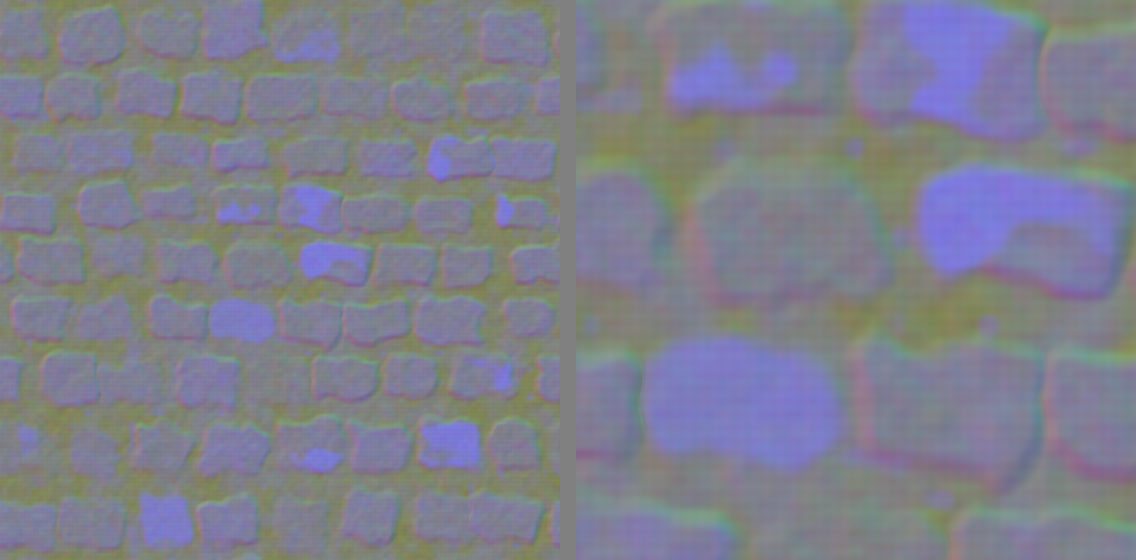
Left, the full canvas; right, a detail of the centre.
Write a WebGL 1 fragment shader that draws this texture map.

```glsl
precision highp float;
// Tiling relief map of worn cobblestones in mossy joints, tinted by slope and exposure.

uniform vec2 u_resolution;

const vec2  GRID = vec2(8.0, 9.0);            // stones across, rows down
const vec2  HALF_SIZE = vec2(0.0500, 0.0385); // mean half extents of a stone
const float SIZE_VARIATION = 0.18;
const vec2  JITTER = vec2(0.012, 0.007);
const float TILT = 0.14;                      // largest rotation, radians
const float CORNER = 0.019;
const float EDGE = 0.0085;                    // softness of the stone rim
const vec2  WOBBLE = vec2(0.016, 0.008);      // coarse and fine unevenness of outlines
const vec3  ROW_DRIFT = vec3(0.020, 0.026, 0.10); // offset, swing, phase of row spacing
const float RELIEF = 0.00085;                 // slope to colour
const float SLOPE_STEP = 0.0026;
const float ROUGHNESS = 0.46;
const float MOTTLE = 0.055;
const float WEAVE = 0.006;
const float WEAVE_COUNT = 128.0;
const float WHOLE_BARE = 0.955;               // above: fully bare stone
const float PART_BARE = 0.80;                 // above: patchy bare stone
const vec3  MOSS_DEEP = vec3(0.50, 0.52, 0.335);
const vec3  MOSS_PALE = vec3(0.50, 0.505, 0.56);
const vec3  STONE_DULL = vec3(0.495, 0.50, 0.54);
const vec3  STONE_CLEAR = vec3(0.50, 0.48, 0.70);
const vec3  BARE = vec3(0.485, 0.475, 0.90);
const float TAU = 6.28319;

float hash(vec2 p, float seed) {
  return fract(sin(dot(p, vec2(127.1, 311.7)) + seed * 74.7) * 43758.5);
}

// Value noise that wraps after a whole number of cells.
float noise(vec2 uv, vec2 cells, float seed) {
  vec2 p = uv * cells;
  vec2 i = floor(p);
  vec2 f = p - i;
  f = f * f * (3.0 - 2.0 * f);
  vec2 a = mod(i, cells);
  vec2 b = mod(i + 1.0, cells);
  return mix(mix(hash(a, seed), hash(vec2(b.x, a.y), seed), f.x),
             mix(hash(vec2(a.x, b.y), seed), hash(b, seed), f.x), f.y);
}

vec2 noisePair(vec2 uv, vec2 cells, float seed) {
  return vec2(noise(uv, cells, seed), noise(uv, cells, seed + 0.5)) - 0.5;
}

float roundedBox(vec2 p, vec2 halfSize, float radius) {
  vec2 q = abs(p) - halfSize + radius;
  return length(max(q, 0.0)) + min(max(q.x, q.y), 0.0) - radius;
}

// Distance to the nearest stone in x, its wrapped cell in yz.
vec3 nearestStone(vec2 uv) {
  vec2 p = uv;
  p.y -= ROW_DRIFT.x + ROW_DRIFT.y * sin(TAU * (uv.y - ROW_DRIFT.z));
  p.y += 0.016 * (noise(uv, vec2(4.0, 3.0), 1.0) - 0.5);
  p += WOBBLE.x * noisePair(uv, vec2(24.0), 2.0) + WOBBLE.y * noisePair(uv, vec2(56.0), 3.0);
  float baseRow = floor(p.y * GRID.y);
  vec3 best = vec3(1.0, 0.0, 0.0);
  for (int j = -1; j <= 1; j++) {
    float row = baseRow + float(j);
    float shift = hash(vec2(mod(row, GRID.y), 5.0), 4.0);
    float baseColumn = floor(p.x * GRID.x - shift);
    for (int i = -1; i <= 1; i++) {
      float column = baseColumn + float(i);
      vec2 id = mod(vec2(column, row), GRID);
      vec2 center = (vec2(column + shift, row) + 0.5) / GRID;
      center += JITTER * (2.0 * vec2(hash(id, 5.0), hash(id, 6.0)) - 1.0);
      vec2 size = HALF_SIZE * (1.0 + SIZE_VARIATION * (2.0 * vec2(hash(id, 7.0), hash(id, 8.0)) - 1.0));
      float angle = TILT * (2.0 * hash(id, 9.0) - 1.0);
      float c = cos(angle);
      float s = sin(angle);
      float d = roundedBox(mat2(c, -s, s, c) * (p - center), size, CORNER);
      if (d < best.x) best = vec3(d, id);
    }
  }
  return best;
}

// Some stones are sunk in moss and stand out less.
float exposure(vec2 id) {
  return mix(0.3, 1.0, smoothstep(0.0, 0.35, hash(id, 10.0)));
}

float height(vec2 uv) {
  vec3 stone = nearestStone(uv);
  float body = smoothstep(EDGE, -EDGE, stone.x) * exposure(stone.yz);
  body *= 0.5 + 0.7 * noise(uv, vec2(20.0), 20.0);
  float grit = noise(uv, vec2(46.0), 11.0) + 0.5 * noise(uv, vec2(96.0), 12.0);
  return body + ROUGHNESS * grit;
}

void main() {
  vec2 uv = gl_FragCoord.xy / u_resolution;
  vec3 stone = nearestStone(uv);
  vec2 id = stone.yz;
  float body = smoothstep(EDGE, -EDGE, stone.x);

  // Joints: blotchy moss with a few pale pebbles
  float blotch = 0.5 * noise(uv, vec2(16.0), 13.0) + 0.5 * noise(uv, vec2(42.0), 14.0);
  vec3 color = mix(MOSS_DEEP, MOSS_PALE, smoothstep(0.1, 0.9, blotch));
  color = mix(color, STONE_CLEAR, 0.6 * smoothstep(0.80, 0.98, noise(uv, vec2(38.0), 15.0)));

  // Stones: each its own tone, some scraped bare
  float tone = 0.08 + 0.62 * hash(id, 16.0) + 0.6 * (noise(uv, vec2(40.0), 17.0) - 0.5);
  vec3 face = mix(STONE_DULL, STONE_CLEAR, clamp(tone, 0.0, 1.0));
  float wear = hash(id, 18.0);
  float scrape = 0.7 * noise(uv, vec2(18.0), 19.0) + 0.3 * noise(uv, vec2(48.0), 21.0);
  float bare = wear > WHOLE_BARE ? 0.9 : (wear > PART_BARE ? 0.8 * smoothstep(0.5, 0.68, scrape) : 0.0);
  face = mix(face, BARE, bare);
  color = mix(color, face, body * mix(0.6, 1.0, exposure(id)));

  // Slope tints red and green; mottling and a fine weave cover everything
  vec2 e = vec2(SLOPE_STEP, 0.0);
  vec2 slope = vec2(height(uv + e.xy) - height(uv - e.xy),
                    height(uv + e.yx) - height(uv - e.yx)) / (2.0 * SLOPE_STEP);
  color.rg += RELIEF * vec2(slope.x, -slope.y) * (1.0 - 0.5 * bare * body);
  color.rg += 0.6 * MOTTLE * noisePair(uv, vec2(112.0), 22.0);
  color.b += MOTTLE * (noise(uv, vec2(100.0), 23.0) - 0.5);
  vec2 thread = sin(TAU * WEAVE_COUNT * uv);
  color += WEAVE * vec3(thread, thread.x + thread.y);
  gl_FragColor = vec4(clamp(color, 0.0, 1.0), 1.0);
}
```
